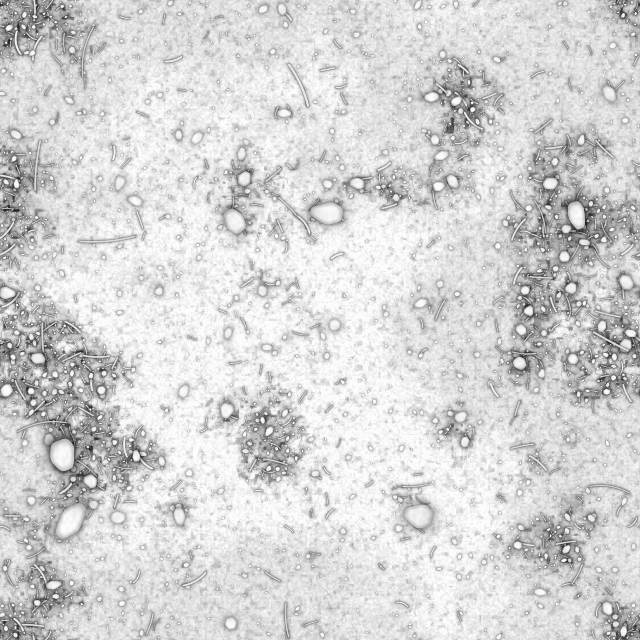
Write a Shadertoy shader that draws this texture map.

```glsl
// Pale dry ground as a cavity map: bright dusty soil, litter patches, twigs and stones.
// Layered noise shades the soil; jittered grids scatter rounded polygons and bent
// capsules, each with a soft dark contact shadow, denser where litter gathers.

const float TAU = 6.2832;

// Three random values per lattice cell
vec3 hash3(vec2 cell, float seed) {
    uvec3 v = uvec3(ivec3(vec3(cell, seed)));
    v = v * 1664525u + 1013904223u;
    v.x += v.y * v.z; v.y += v.z * v.x; v.z += v.x * v.y;
    v ^= v >> 16u;
    v.x += v.y * v.z; v.y += v.z * v.x; v.z += v.x * v.y;
    return vec3(v >> 16u) / 65535.0;
}

// Value noise repeating over the unit square
float noise(vec2 uv, float freq, float seed) {
    vec2 p = uv * freq, i = floor(p), f = fract(p);
    f = f * f * (3.0 - 2.0 * f);
    float a = hash3(mod(i, freq), seed).x;
    float b = hash3(mod(i + vec2(1, 0), freq), seed).x;
    float c = hash3(mod(i + vec2(0, 1), freq), seed).x;
    float d = hash3(mod(i + vec2(1, 1), freq), seed).x;
    return mix(mix(a, b, f.x), mix(c, d, f.x), f.y);
}

float fbm(vec2 uv, float freq, int octaves, float seed) {
    float sum = 0.0, weight = 0.5, total = 0.0;
    for (int i = 0; i < octaves; i++) {
        sum += weight * noise(uv, freq, seed + float(i));
        total += weight;
        weight *= 0.55;
        freq *= 2.0;
    }
    return sum / total;
}

float clump(vec2 uv, vec2 center, vec2 size) {
    vec2 q = (uv - center) / size;
    return exp(-dot(q, q));
}

// Amount of debris: loose patches, a strip at the left and two heaps
float litter(vec2 uv) {
    uv = fract(uv);
    float n = fbm(uv, 7.0, 3, 3.0);
    float strip = 1.0 - smoothstep(0.12, 0.18, uv.x + 0.05 * (n - 0.5));
    float heaps = clump(uv, vec2(0.89, 0.3), vec2(0.08, 0.17))
                + clump(uv, vec2(0.65, 0.53), vec2(0.1, 0.045));
    return smoothstep(0.5, 0.8, n + 0.16 * strip + 0.24 * heaps);
}

vec2 rotate(vec2 p, float a) {
    float c = cos(a), s = sin(a);
    return vec2(c * p.x - s * p.y, s * p.x + c * p.y);
}

// Rounded irregular hexagon: smooth maximum of six half planes
float stoneShape(vec2 q, float size, vec3 rnd) {
    float sum = 0.0;
    for (int k = 0; k < 6; k++) {
        float a = TAU * float(k) / 6.0;
        float reach = 0.75 + 0.35 * fract(rnd.z * 7.3 * float(k + 1) + rnd.x * 5.0);
        sum += exp(9.0 * min(dot(q, vec2(cos(a), sin(a))) / size - reach, 6.0));
    }
    return size * log(sum) / 9.0;
}

// Shadow around a shape, then its own surface on top
float place(float tone, float dist, float spread, float depth, float body, float px) {
    float inside = 1.0 - smoothstep(-px, px, dist);
    tone *= 1.0 - depth * exp(-max(dist, 0.0) / spread);
    return mix(tone, body, inside);
}

float stones(float tone, vec2 uv, float freq, float amount, float depth, float seed, float px) {
    vec2 p = uv * freq;
    for (int k = 0; k < 9; k++) {
        vec2 cell = floor(p) + vec2(k % 3, k / 3) - 1.0;
        vec3 r = hash3(mod(cell, freq), seed), s = hash3(mod(cell, freq), seed + 1.0);
        if (r.z > amount) continue;
        float near = litter((cell + 0.5) / freq);
        if (r.z > amount * mix(0.17, 1.0, near)) continue;
        float size = mix(0.13, 0.4, s.y * s.y);
        vec2 q = rotate(p - cell - 0.2 - 0.6 * r.xy, s.x * TAU);
        q.y *= mix(1.0, 1.8, s.z);
        float d = stoneShape(q, size, s);
        float body = mix(0.76, 0.94 + 0.04 * s.x, smoothstep(0.0, 0.35, -d / size));
        body -= 0.07 * smoothstep(0.0, 1.0, q.x / size) + 0.06 * (noise(uv, 190.0, 60.0) - 0.5);
        float spread = 0.22 * size / freq + 0.0013;
        tone = place(tone, d / freq, spread, depth * mix(0.6, 1.1, near), body, px);
    }
    return tone;
}

float twigs(float tone, vec2 uv, float freq, float amount, float width, float seed, float px) {
    vec2 p = uv * freq;
    for (int k = 0; k < 9; k++) {
        vec2 cell = floor(p) + vec2(k % 3, k / 3) - 1.0;
        vec3 r = hash3(mod(cell, freq), seed), s = hash3(mod(cell, freq), seed + 1.0);
        if (r.z > amount) continue;
        if (r.z > amount * mix(0.06, 1.0, litter((cell + 0.5) / freq))) continue;
        vec2 q = rotate(p - cell - 0.2 - 0.6 * r.xy, s.x * TAU);
        q.y += (s.y - 0.5) * 1.2 * q.x * q.x;
        float d = length(vec2(max(abs(q.x) - mix(0.22, 0.48, s.z), 0.0), q.y)) / freq;
        float body = mix(0.8, 0.95, s.y);
        tone = place(tone, d - width * mix(0.6, 1.3, s.y), 0.0017, 0.5, body, px);
    }
    return tone;
}

// Dusty soil with blotches, hairline cracks, pits and grain
float soil(vec2 uv, float debris) {
    float tone = mix(0.985, 0.895, smoothstep(0.36, 0.66, fbm(uv, 4.0, 5, 20.0)));
    float crack = 1.0 - smoothstep(0.0, 0.1, abs(fbm(uv, 95.0, 2, 30.0) - 0.5));
    tone -= crack * mix(0.05, 0.16, debris);
    tone -= smoothstep(0.66, 0.95, noise(uv, 140.0, 35.0)) * mix(0.1, 0.42, debris);
    tone -= debris * 0.26 * smoothstep(0.35, 0.75, fbm(uv, 50.0, 3, 40.0));
    return tone + 0.1 * (noise(uv, 370.0, 50.0) - 0.5) + 0.06 * (noise(uv, 210.0, 51.0) - 0.5);
}

void mainImage(out vec4 fragColor, in vec2 fragCoord) {
    vec2 uv = fragCoord / iResolution.y;
    float px = 0.7 / iResolution.y;
    float tone = soil(uv, litter(uv));
    // Small pieces first, larger ones on top
    tone = stones(tone, uv, 140.0, 0.5, 0.3, 100.0, px);
    tone = twigs(tone, uv, 48.0, 0.75, 0.0008, 110.0, px);
    tone = stones(tone, uv, 66.0, 0.55, 0.45, 120.0, px);
    tone = twigs(tone, uv, 24.0, 0.7, 0.0013, 130.0, px);
    tone = stones(tone, uv, 30.0, 0.45, 0.5, 140.0, px);
    tone = twigs(tone, uv, 10.0, 0.5, 0.0017, 150.0, px);
    tone = stones(tone, uv, 13.0, 0.4, 0.55, 160.0, px);
    fragColor = vec4(vec3(clamp(tone, 0.15, 0.99)), 1.0);
}
```
